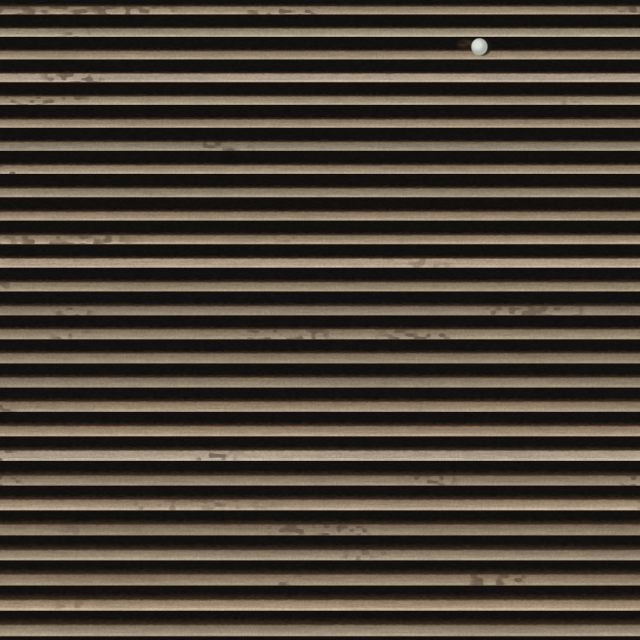
Give the GLSL for this texture, as a WebGL 1 fragment shader.

```glsl
precision highp float;
// Weathered horizontal wooden slats over dark gaps, with one small pale knob.
uniform vec2 u_resolution;

// Layout, measured downward from the top edge (canvas height = 1)
const float FIRST_EDGE = 0.0234;    // lower edge of slat 0
const float PITCH = 0.03496;        // slat spacing at the top
const float PITCH_GROWTH = 0.0000925;
const float FACE_TOP = 0.61;        // start of the lit face within a period
const float FACE_BOTTOM = 0.54;
const float SHADE_TOP = 0.47;       // start of the brown shading above a face
const float SHADE_BOTTOM = 0.20;
const float ACCENT_EVERY = 8.0;     // one paler slat in each group
const float ACCENT_OFFSET = 3.0;

const vec3 GAP = vec3(0.070, 0.066, 0.058);
const vec3 SHADE = vec3(0.235, 0.175, 0.125);
const vec3 WOOD_UPPER = vec3(0.50, 0.435, 0.355);
const vec3 WOOD_LOWER = vec3(0.61, 0.55, 0.465);
const vec3 WOOD_PALE = vec3(0.70, 0.64, 0.57);
const vec3 STAIN = vec3(0.29, 0.24, 0.19);

const vec2 KNOB_POS = vec2(0.749, 0.073);
const float KNOB_RADIUS = 0.0128;
const vec3 KNOB_COLOR = vec3(0.86, 0.88, 0.84);

float hash(vec2 p) {
  vec3 q = fract(vec3(p.xyx) * 0.1031);
  q += dot(q, q.yzx + 33.33);
  return fract((q.x + q.y) * q.z);
}

float noise(vec2 p) {
  vec2 i = floor(p);
  vec2 f = fract(p);
  f = f * f * (3.0 - 2.0 * f);
  float low = mix(hash(i), hash(i + vec2(1.0, 0.0)), f.x);
  float high = mix(hash(i + vec2(0.0, 1.0)), hash(i + vec2(1.0)), f.x);
  return mix(low, high, f.y);
}

// Wood face of one slat; h runs from 0 at its top to 1 at its lower edge
vec3 woodFace(vec2 p, float h, float slat) {
  float tone = hash(vec2(slat, 7.0));
  float warmth = hash(vec2(slat, 19.0)) - 0.5;
  float accent = 1.0 - step(0.5, abs(mod(slat, ACCENT_EVERY) - ACCENT_OFFSET));

  vec3 wood = mix(WOOD_UPPER, WOOD_LOWER, smoothstep(0.0, 0.75, h));
  wood *= 0.90 + 0.17 * tone;
  wood = mix(wood, WOOD_PALE, 0.65 * accent);
  wood += warmth * vec3(0.025, -0.005, -0.015);

  // Long grain and slow fading along the board
  float grain = noise(vec2(p.x * 38.0 + slat * 17.0, p.y * 420.0));
  float fade = noise(vec2(p.x * 5.0, slat * 3.7));
  wood *= 0.92 + 0.09 * grain + 0.07 * fade;

  // Worn pale lower arris, stronger on some boards
  float arris = smoothstep(0.62, 0.80, h) * (1.0 - smoothstep(0.86, 0.98, h));
  wood += 0.08 * arris * (0.3 + tone);

  // Sparse knots and smudges
  float region = smoothstep(0.76, 0.90, noise(vec2(p.x * 9.0, slat * 5.3 + 2.0)));
  float smudge = smoothstep(0.45, 0.80, noise(p * vec2(100.0, 170.0)));
  return mix(wood, STAIN, 0.55 * region * smudge);
}

void main() {
  vec2 p = gl_FragCoord.xy / u_resolution;
  p.y = 1.0 - p.y;
  float pixel = 1.0 / u_resolution.y;

  // Invert the quadratic spacing to get slat number and phase
  float period = sqrt(PITCH * PITCH + 4.0 * PITCH_GROWTH * (p.y - FIRST_EDGE));
  float phase = (period - PITCH) / (2.0 * PITCH_GROWTH);
  float slat = floor(phase) + 1.0;
  float f = fract(phase);
  float aa = pixel / period;

  // Gap with brown shading that deepens toward the bottom
  float rough = noise(p * vec2(190.0, 380.0)) - 0.5;
  float faceStart = mix(FACE_TOP, FACE_BOTTOM, p.y) + 0.025 * rough;
  faceStart += 0.03 * (hash(vec2(slat, 31.0)) - 0.5);
  float shadeStart = mix(SHADE_TOP, SHADE_BOTTOM, p.y * p.y);
  float shade = smoothstep(shadeStart, faceStart + 0.02, f + 0.05 * rough);
  vec3 color = mix(GAP, SHADE, shade);
  color += GAP * 0.25 * rough;

  // Lit face: soft upper rim, crisp lower edge
  float h = clamp((f - faceStart) / (1.0 - faceStart), 0.0, 1.0);
  float face = smoothstep(faceStart - 0.05, faceStart + 0.06, f);
  face *= 1.0 - smoothstep(0.985 - aa, 0.985 + 0.5 * aa, f);
  color = mix(color, woodFace(p, h, slat), face);

  // Fine speckle over everything
  color *= 1.0 + 0.09 * (noise(p * 384.0 + 41.0) - 0.5);

  // Knob with a dull smear on its left and a dark rim on its right
  vec2 d = p - KNOB_POS;
  float smear = 1.0 - smoothstep(0.4, 1.0, length((d + vec2(0.021, 0.004)) / vec2(0.018, 0.011)));
  float streak = noise(p * vec2(90.0, 330.0));
  color = mix(color, SHADE * (0.5 + 0.8 * streak), 0.7 * smear);
  float rim = length(d - vec2(0.005, 0.0)) - KNOB_RADIUS;
  color = mix(color, GAP * 1.6, 0.8 * (1.0 - smoothstep(-pixel, 2.0 * pixel, rim)));
  float knob = length(d * vec2(1.0, 0.96)) - KNOB_RADIUS;
  float light = 1.0 - 0.22 * smoothstep(0.3, 1.0, length(d + 0.003) / KNOB_RADIUS);
  color = mix(color, KNOB_COLOR * light, 1.0 - smoothstep(-pixel, pixel, knob));

  gl_FragColor = vec4(clamp(color, 0.0, 1.0), 1.0);
}
```
